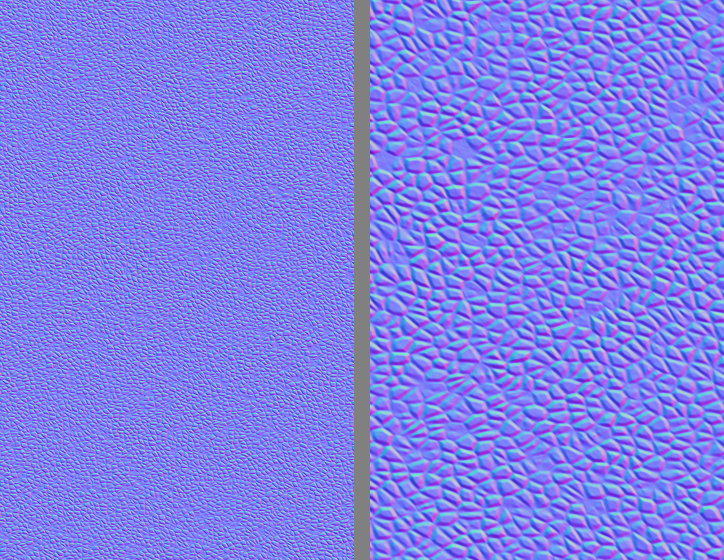
Left, the full canvas; right, a detail of the centre.
A Shadertoy shader for this texture map:

```glsl
// Tangent-space normal map of fine grained leather.
// Warped, stretched cellular noise gives pillow-like grains parted by creases,
// layered sines wrinkle them; the slope of that height field becomes the colour.

const vec2  GRAIN_COUNT  = vec2(102.0, 142.0); // grains per canvas height, along and across
const float GRAIN_ANGLE  = -0.22;              // direction of the long grain axis
const float JITTER       = 0.95;               // irregularity of grain centres
const float WARP         = 0.12;               // bending of the creases, in grains
const float CREASE_WIDTH = 0.55;               // distance over which a grain rises
const float GRAIN_TILT   = 0.4;                // random lean of each grain top
const float WRINKLE      = 0.13;               // height of the fine wrinkles, in grain heights
const float RELIEF       = 0.00185;            // height of a grain, in canvas heights
const float PATCHINESS   = 0.16;               // large scale change of relief
const float BLUE_GAIN    = 0.95;               // softening of the upward component
const float SLOPE_STEP   = 0.0008;             // half span of the slope measurement
const int   SAMPLES      = 2;                  // antialiasing samples per axis

vec2 hash2(vec2 cell) {
    vec3 h = fract(vec3(cell.xyx) * vec3(0.1031, 0.1030, 0.0973));
    h += dot(h, h.yzx + 33.33);
    return fract((h.xx + h.yz) * h.zy);
}

// Layered sines, roughly in -1..1, each octave turned from the last.
float waves(vec2 p) {
    float sum = 0.0, weight = 0.5;
    for (int i = 0; i < 4; i++) {
        sum += weight * sin(p.x + 1.3 * sin(p.y)) * cos(p.y + 0.7 * sin(p.x));
        p = mat2(1.3, 1.1, -1.1, 1.3) * p + 2.7;
        weight *= 0.6;
    }
    return sum;
}

// Canvas position to grain space: turn, stretch, then bend.
vec2 toGrainSpace(vec2 uv) {
    float c = cos(GRAIN_ANGLE), s = sin(GRAIN_ANGLE);
    vec2 p = vec2(c * uv.x + s * uv.y, c * uv.y - s * uv.x) * GRAIN_COUNT;
    p += WARP * sin(1.7 * p.yx + vec2(0.0, 2.0) + 1.5 * sin(0.6 * p));
    return p + 0.5 * sin(0.31 * p.yx + vec2(1.0, 4.0));
}

// Height of the leather: domed grains, each with its own level and lean.
float leatherHeight(vec2 uv) {
    vec2 p = toGrainSpace(uv);
    vec2 base = floor(p), local = p - base;
    float nearest = 9.0, second = 9.0;
    vec2 offset = vec2(0.0), id = vec2(0.0);
    for (int y = -1; y <= 1; y++)
    for (int x = -1; x <= 1; x++) {
        vec2 cell = vec2(x, y);
        vec2 centre = cell + 0.5 + JITTER * (hash2(base + cell) - 0.5);
        float d = length(centre - local);
        if (d < nearest) {
            second = nearest;
            nearest = d;
            offset = local - centre;
            id = base + cell;
        } else {
            second = min(second, d);
        }
    }
    float dome = smoothstep(0.0, CREASE_WIDTH, second - nearest);
    float level = mix(0.7, 1.15, hash2(id + 71.0).x);
    float lean = GRAIN_TILT * dot(offset, 2.0 * hash2(id + 19.0) - 1.0);
    return dome * (level + lean) + WRINKLE * waves(3.1 * p);
}

vec3 leatherNormal(vec2 uv) {
    vec2 dx = vec2(SLOPE_STEP, 0.0), dy = dx.yx;
    vec2 slope = vec2(leatherHeight(uv + dx) - leatherHeight(uv - dx),
                      leatherHeight(uv + dy) - leatherHeight(uv - dy));
    float patches = 1.0 + PATCHINESS * (waves(uv * 11.0) + waves(uv * 37.0 + 5.0));
    slope *= RELIEF * patches / (2.0 * SLOPE_STEP);
    return normalize(vec3(-slope, 1.0)) * vec3(1.0, 1.0, BLUE_GAIN);
}

void mainImage(out vec4 fragColor, in vec2 fragCoord) {
    vec3 normal = vec3(0.0);
    for (int j = 0; j < SAMPLES; j++)
    for (int i = 0; i < SAMPLES; i++) {
        vec2 shift = (vec2(i, j) + 0.5) / float(SAMPLES) - 0.5;
        normal += leatherNormal((fragCoord + shift) / iResolution.y);
    }
    normal /= float(SAMPLES * SAMPLES);
    fragColor = vec4(0.5 + 0.5 * normal, 1.0);
}
```
